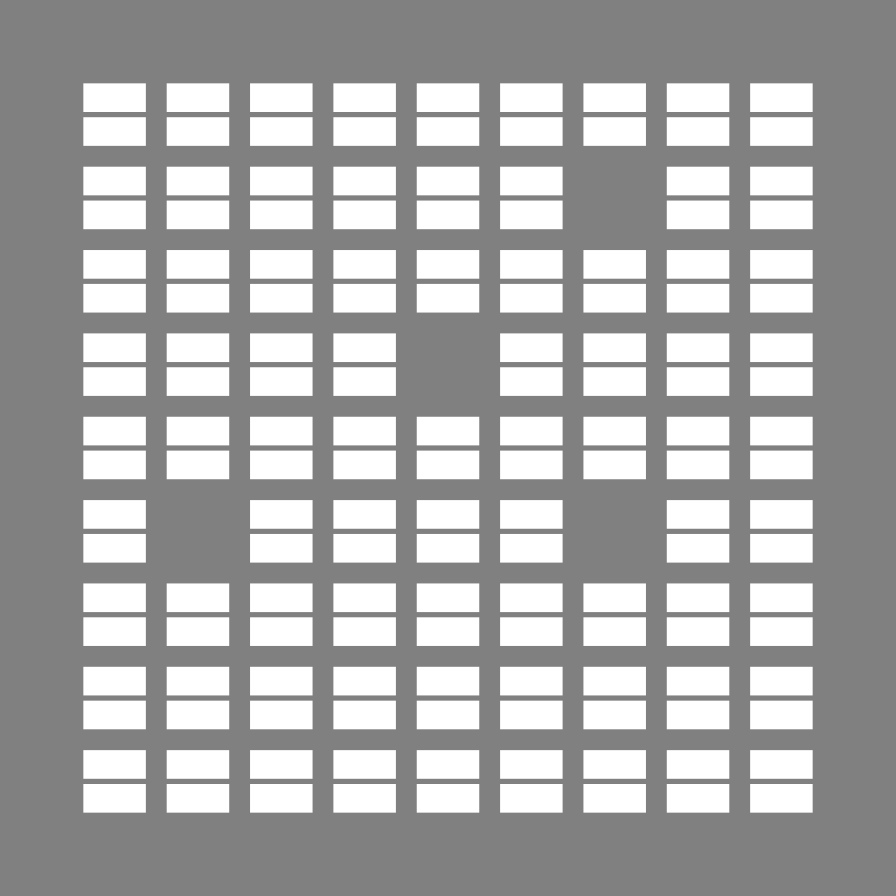
Write a Shadertoy shader that draws this pattern.

```glsl
// A flat grey field with a square grid of white windows, each split by a bar.
// Canvas units come from the pitch: one gap unit, three-unit panes, four-unit
// margins. A few cells are left blank; edges are smoothed over one pixel.

#define CELLS 9.0          // repeats across and down
#define PITCH 4.0          // cell spacing, in grid units
#define WINDOW 3.0         // window side
#define BAR 0.25           // height of the bar across a window
#define MARGIN 4.0         // border around the grid
#define FIELD_COLOR vec3(0.502)
#define PANE_COLOR vec3(1.0)

// Column and row of each blank cell, counted from the lower left.
const vec2 BLANKS[4] = vec2[4](vec2(6, 7), vec2(4, 5), vec2(1, 3), vec2(6, 3));

// Coverage of a centred band, smoothed over one pixel.
float band(float x, float halfWidth, float pixel) {
    return clamp((halfWidth - abs(x)) / pixel + 0.5, 0.0, 1.0);
}

// 1 for a filled cell, 0 for a blank one or one outside the grid.
float isFilled(vec2 cell) {
    if (any(lessThan(cell, vec2(0.0))) || any(greaterThanEqual(cell, vec2(CELLS)))) return 0.0;
    for (int i = 0; i < BLANKS.length(); i++) {
        if (distance(cell, BLANKS[i]) < 0.5) return 0.0;
    }
    return 1.0;
}

// Square window with a bar across its middle.
float windowMask(vec2 p, float pixel) {
    float square = band(p.x, 0.5 * WINDOW, pixel) * band(p.y, 0.5 * WINDOW, pixel);
    return square * (1.0 - band(p.y, 0.5 * BAR, pixel));
}

void mainImage(out vec4 fragColor, in vec2 fragCoord) {
    // Grid units, centred on the canvas.
    float span = CELLS * PITCH - (PITCH - WINDOW) + 2.0 * MARGIN;
    float pixel = span / min(iResolution.x, iResolution.y);
    vec2 p = (fragCoord - 0.5 * iResolution.xy) * pixel;

    // Split into cell index and position about the cell centre.
    vec2 grid = p / PITCH + 0.5 * CELLS;
    vec2 cell = floor(grid);
    vec2 local = (fract(grid) - 0.5) * PITCH;

    float pane = windowMask(local, pixel) * isFilled(cell);
    fragColor = vec4(mix(FIELD_COLOR, PANE_COLOR, pane), 1.0);
}
```
